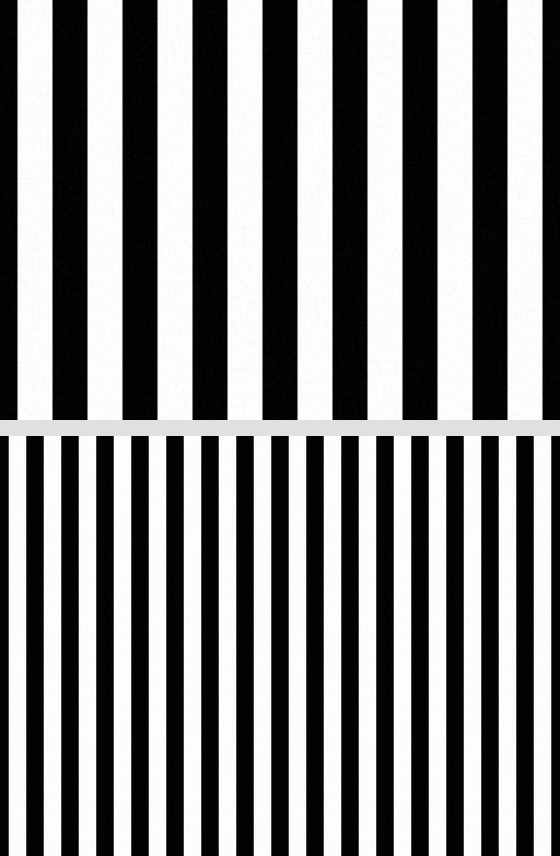
Top, the tile; bottom, the same tile 2 across and 2 down.
A Shadertoy shader for this pattern:

```glsl
float hash(vec2 p) {
    return fract(sin(dot(p, vec2(127.1, 311.7))) * 43758.5453);
}

// Value noise that wraps after a whole number of cells
float wrappedNoise(vec2 p, vec2 cells) {
    vec2 i = floor(p);
    vec2 f = fract(p);
    f = f * f * (3.0 - 2.0 * f);
    vec2 a = mod(i, cells);
    vec2 b = mod(i + 1.0, cells);
    return mix(mix(hash(a), hash(vec2(b.x, a.y)), f.x),
               mix(hash(vec2(a.x, b.y)), hash(b), f.x), f.y);
}

void mainImage(out vec4 fragColor, in vec2 fragCoord) {
    vec2 uv = fragCoord / iResolution.xy;

    // Eight equal black and white pairs, with black centred on the side edges
    float edgeDistance = (0.25 - abs(fract(uv.x * 8.0) - 0.5)) / 8.0;
    float softness = max(0.0016, 0.8 / iResolution.x);
    float stripe = smoothstep(-softness, softness, edgeDistance);
    vec3 color = mix(vec3(0.01), vec3(0.99), stripe);

    // Faint paper grain
    vec2 grainCells = vec2(384.0, 288.0);
    float grain = wrappedNoise(uv * grainCells, grainCells) - 0.5;
    color += 0.035 * grain;

    fragColor = vec4(clamp(color, 0.0, 1.0), 1.0);
}
```
